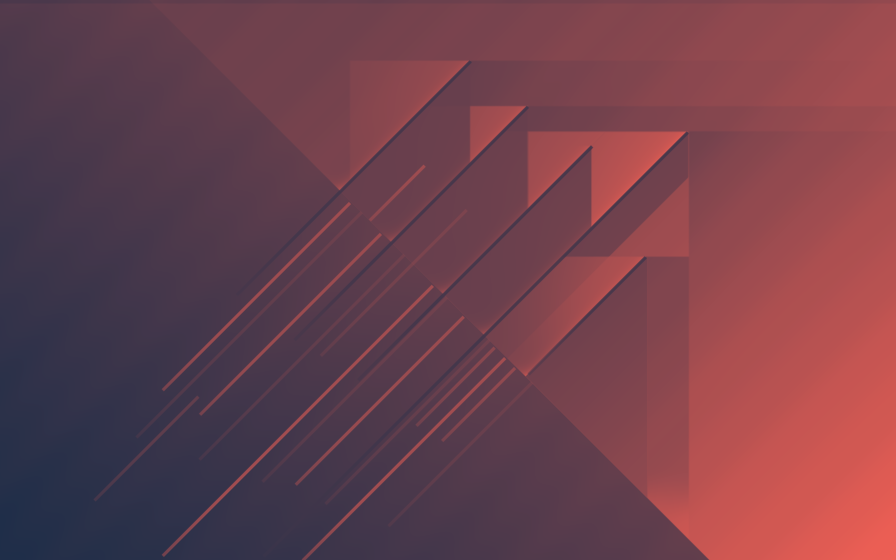
A WebGL 1 fragment shader for this background:

```glsl
precision highp float;
// Folded diagonal panels over a navy-to-coral gradient, with thin slanted strokes.
// All shapes edit one scalar, heat, which a two-colour ramp turns into colour.
// Layout space is 480 units high with y down; s runs across the strokes, a along them.

uniform vec2 u_resolution;

const vec3 NAVY = vec3(0.12, 0.18, 0.285);
const vec3 CORAL = vec3(0.95, 0.375, 0.33);
const float FOLD = 128.0;   // value of a on the long diagonal edge
const float SHADE = 0.34;   // heat of the shadowed faces

float edge(float d) {
    return smoothstep(-1.0, 1.0, d);
}

float between(float v, float low, float high) {
    return edge(v - low) * edge(high - v);
}

// Thin diagonal stroke at s = c, from a = low to a = high
float stroke(vec2 sa, float c, float low, float high, float halfWidth) {
    float body = 1.0 - smoothstep(halfWidth - 0.9, halfWidth + 0.9, abs(sa.x - c));
    return body * between(sa.y, low, high);
}

float lightStroke(float heat, vec2 sa, float c, float low, float high, float strength) {
    float tail = smoothstep(low - 160.0, low + 120.0, sa.y);
    return mix(heat, 0.64, strength * tail * stroke(sa, c, low, high, 1.9));
}

// Background: cool half below the fold, warm half with stepped strips above it
float backdrop(vec2 p, vec2 sa) {
    float cool = 0.32 * pow(max((p.x + 480.0 - p.y) / 608.0, 0.0), 1.15);
    float t = sa.x / 1248.0;
    float warm = 0.35 + 0.65 * t * t;
    warm -= 0.09 * between(p.y, 52.0, 91.0) * edge(sa.x - 455.0)
          * exp(-max(p.x - 403.0, 0.0) / 150.0);
    warm -= 0.12 * between(p.y, 91.0, 112.5) * edge(sa.x - 543.0)
          * exp(-max(p.x - 452.0, 0.0) / 350.0);
    float field = edge(p.x - 590.5) * edge(p.y - 112.5);
    warm -= field * exp(-max(p.y - 113.0, 0.0) / 200.0)
          * (0.05 + 0.12 * exp(-max(p.x - 590.0, 0.0) / 110.0));
    warm -= 0.17 * between(p.x, 555.0, 590.5) * edge(p.y - 220.0)
          * (1.0 - smoothstep(400.0, 450.0, p.y));
    return mix(cool, warm, edge(sa.y - FOLD));
}

// Panel ending in a slanted rim: lit on its upper left, shadow falling below.
// corner = left and top sides, span = previous, own and next rim in s.
float panel(float heat, vec2 p, vec2 sa, vec2 corner, vec2 tip, vec3 span, float glow) {
    float above = edge(sa.y - FOLD);
    float gap = span.y - sa.x;
    float along = smoothstep(FOLD - 30.0, tip.x - tip.y, sa.y);

    float lit = between(sa.x, span.x, span.y) * edge(p.y - corner.y)
              * smoothstep(corner.x - 1.0, corner.x + 1.0, p.x) * above;
    float fall = exp(-max(gap, 0.0) / 110.0);
    heat = mix(heat, glow, lit * fall * (0.25 + 0.75 * along));

    float shadow = between(sa.x, span.y, span.z) * edge(tip.x - p.x)
                 * edge(p.y - tip.y) * above;
    heat = mix(heat, SHADE, 0.85 * shadow * exp(-max(-gap, 0.0) / 380.0));

    // Bright rim and the small flare where it meets the fold
    float side = above * edge(gap) * edge(p.y - tip.y);
    heat += 0.13 * side * exp(-max(gap, 0.0) / 4.0);
    float flare = exp(-max(gap, 0.0) / 9.0 - max(sa.y - FOLD, 0.0) / 9.0);
    return heat + 0.22 * side * flare;
}

float darkRim(float heat, vec2 sa, float c, float low, float high) {
    float fade = smoothstep(low - 20.0, low + 120.0, sa.y);
    return mix(heat, 0.15, (0.35 + 0.45 * fade) * stroke(sa, c + 1.0, low, high, 2.0));
}

void main() {
    vec2 p = gl_FragCoord.xy / u_resolution.y * 480.0;
    p.y = 480.0 - p.y;
    vec2 sa = vec2(p.x + p.y, p.x - p.y);

    float heat = backdrop(p, sa);
    heat += 0.006 * (sin(sa.x * 0.11) + sin(sa.x * 0.047 + 2.0));
    heat -= 0.05 * edge(3.0 - p.y);

    // Soften the fold where the panels sink into it
    float sink = between(sa.x, 455.0, 773.0) * edge(sa.y - FOLD);
    heat = mix(heat, SHADE, 0.8 * sink * (1.0 - smoothstep(FOLD, 330.0, sa.y)));

    // Panels from the upper left to the lower right
    heat = panel(heat, p, sa, vec2(300.0, 52.0), vec2(403.0, 52.0), vec3(300.0, 455.0, 543.0), 0.58);
    heat = panel(heat, p, sa, vec2(403.0, 91.0), vec2(452.0, 91.0), vec3(455.0, 543.0, 632.0), 0.65);
    heat = panel(heat, p, sa, vec2(453.0, 113.0), vec2(507.0, 125.0), vec3(543.0, 632.0, 702.0), 0.66);
    heat = panel(heat, p, sa, vec2(507.0, 113.0), vec2(590.0, 113.0), vec3(632.0, 702.0, 742.0), 0.80);
    heat = panel(heat, p, sa, vec2(300.0, 220.0), vec2(555.0, 220.0), vec3(702.0, 773.0, 1400.0), 0.68);

    // Faint strokes at an even step
    for (int i = 0; i < 5; i++) {
        float k = float(i);
        heat = lightStroke(heat, sa, 492.0 + 73.0 * k, -258.0 + 35.0 * k, FOLD, 0.22);
    }
    heat = lightStroke(heat, sa, 510.0, -348.0, -170.0, 0.35);
    heat = lightStroke(heat, sa, 580.0, -30.0, 220.0, 0.3);

    // Strong strokes hanging from the fold
    heat = lightStroke(heat, sa, 506.0, FOLD, 222.0, 0.9);
    heat = lightStroke(heat, sa, 474.0, -195.0, 126.0, 0.9);
    heat = lightStroke(heat, sa, 527.0, -184.0, 126.0, 0.85);
    heat = lightStroke(heat, sa, 616.0, -337.0, 126.0, 0.95);
    heat = lightStroke(heat, sa, 669.0, -162.0, 126.0, 0.85);
    heat = lightStroke(heat, sa, 722.0, -8.0, 126.0, 0.6);
    heat = lightStroke(heat, sa, 740.0, -221.0, 126.0, 0.95);
    heat = lightStroke(heat, sa, 757.0, 1.0, 126.0, 0.7);

    // Dark undersides of the panel rims
    heat = darkRim(heat, sa, 455.0, -50.0, 351.0);
    heat = darkRim(heat, sa, 543.0, -39.0, 361.0);
    heat = darkRim(heat, sa, 632.0, -19.0, 382.0);
    heat = darkRim(heat, sa, 702.0, -251.0, 476.0);
    heat = darkRim(heat, sa, 773.0, 132.0, 333.0);

    gl_FragColor = vec4(mix(NAVY, CORAL, clamp(heat, 0.0, 1.0)), 1.0);
}
```
